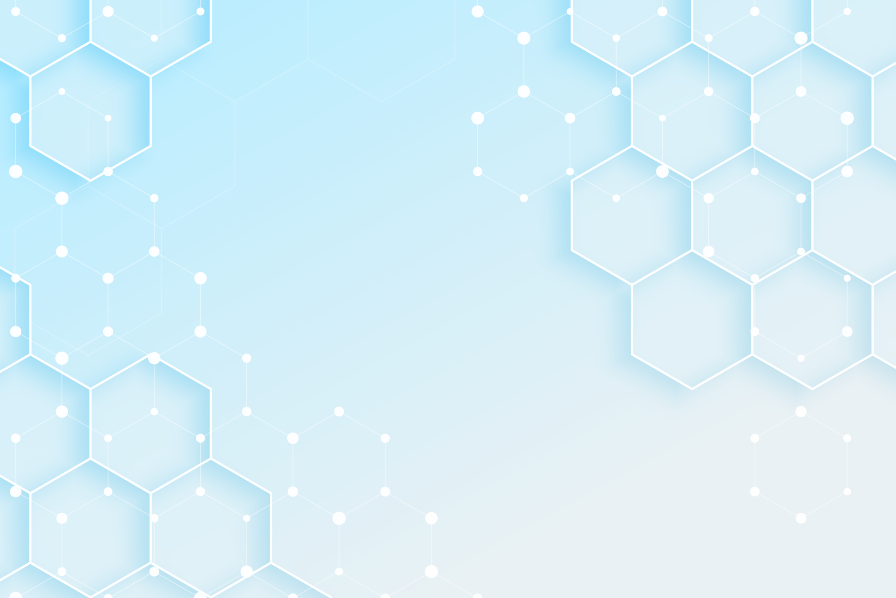
Write a Shadertoy shader that draws this background.

```glsl
const float TILE = 0.2012;   // width of a raised hexagon
const float CELL = 0.1545;   // width of a molecule ring

float hash(vec2 p) {
    return fract(sin(dot(p, vec2(12.9898, 78.233))) * 43758.5453);
}

// Signed distance to a pointy-top hexagon with the given apothem
float hexagon(vec2 p, float apothem) {
    const vec3 k = vec3(-0.866, 0.5, 0.577);
    p = abs(p.yx);
    p -= 2.0 * min(dot(k.xy, p), 0.0) * k.xy;
    p -= vec2(clamp(p.x, -k.z * apothem, k.z * apothem), apothem);
    return length(p) * sign(p.y);
}

float stroke(float d, float halfWidth, float px) {
    return 1.0 - smoothstep(halfWidth - 0.5 * px, halfWidth + 0.5 * px, abs(d));
}

// Clusters in the left and right corners of the tile lattice
bool hasTile(int col, int row) {
    int leftEnd[7] = int[7](1, 0, -2, -1, 1, 1, 2);
    bool left = col <= leftEnd[row] && (col >= 0 || row >= 3);
    return left || (col >= 5 && row <= 3);
}

// Clusters of the molecule lattice
bool hasRing(int col, int row) {
    int leftEnd[9] = int[9](1, -1, 0, 0, 1, 1, 3, 3, 4);
    int rightStart[9] = int[9](5, 5, 5, 7, 8, 9, 8, 9, 9);
    return col <= leftEnd[row] || (col >= rightStart[row] && col <= 8 - row % 2);
}

// x: shadow outside, y: shade inside, z: fill, w: outline
vec4 raisedTiles(vec2 p, float px) {
    vec4 layers = vec4(0.0);
    for (int row = 0; row < 7; row++)
    for (int col = -1; col < 8; col++) {
        if (!hasTile(col, row)) continue;
        vec2 grid = vec2(float(col) + 0.5 * float(row % 2), float(row) * 0.866);
        vec2 q = p - vec2(0.0508, 0.0117) - TILE * grid;
        float d = hexagon(q, 0.5 * TILE);
        float shiftedD = hexagon(q - vec2(-0.027, 0.014), 0.5 * TILE);
        float fill = 1.0 - smoothstep(-0.5 * px, 0.5 * px, d);
        float outerShade = 1.0 - smoothstep(-0.035, 0.055, shiftedD);
        float innerShade = smoothstep(-0.06, 0.035, shiftedD);
        layers = max(layers, vec4(outerShade * outerShade, fill * innerShade * innerShade,
                                  fill, stroke(d, 0.0019, px)));
    }
    return layers;
}

// x: ring lines, y: dots
vec2 molecules(vec2 p, float px) {
    vec2 ink = vec2(0.0);
    for (int row = 0; row < 9; row++)
    for (int col = 0; col < 9; col++) {
        if (!hasRing(col, row)) continue;
        vec2 id = vec2(float(2 * col + row % 2), float(3 * (row - 2)));
        vec2 unit = CELL * vec2(0.5, 0.2887);
        vec2 q = p - vec2(0.1035, 0.2422) - id * unit;
        if (length(q) > 0.75 * CELL) continue;
        ink.x = max(ink.x, stroke(hexagon(q, 0.5 * CELL), 0.0007, px));
        for (int corner = 0; corner < 6; corner++) {
            float a = radians(60.0 * float(corner) + 30.0);
            vec2 vertex = round(vec2(cos(a) / 0.866, 2.0 * sin(a)));
            float radius = mix(0.0055, 0.0112, hash(id + vertex));
            float d = length(q - vertex * unit) - radius;
            ink.y = max(ink.y, 1.0 - smoothstep(-0.5 * px, 0.5 * px, d));
        }
    }
    return ink;
}

// Large, barely visible outlines at the upper left
float ghostOutlines(vec2 p, float px) {
    float ink = 0.0;
    for (int n = 0; n < 4; n++) {
        float row = float(max(n - 1, 0));
        vec2 center = vec2(0.3926 - 0.1226 * row, 0.0283 + 0.2123 * row);
        if (n == 0) center.x += 0.2452;
        ink = max(ink, stroke(hexagon(p - center, 0.1226), 0.001, px));
    }
    return ink;
}

void mainImage(out vec4 fragColor, in vec2 fragCoord) {
    float px = 1.0 / iResolution.y;
    vec2 p = vec2(fragCoord.x, iResolution.y - fragCoord.y) * px;

    // Slanted sky gradient
    float t = clamp((dot(p, vec2(0.48, 0.88)) - 0.14) / 1.1, 0.0, 1.0);
    vec3 color = mix(vec3(0.725, 0.93, 1.0), vec3(0.915, 0.945, 0.957), t);
    vec3 shadow = mix(vec3(0.4, 0.82, 0.98), vec3(0.68, 0.85, 0.91), t);

    color = mix(color, vec3(1.0), 0.2 * ghostOutlines(p, px));

    // Raised tiles with soft shadows
    vec4 tile = raisedTiles(p, px);
    color = mix(color, shadow, 0.55 * tile.x * (1.0 - tile.z));
    color = mix(color, vec3(0.89, 0.95, 0.973), 0.45 * tile.z);
    color = mix(color, shadow, 0.6 * tile.y);

    // Molecule rings, dots and bright tile edges
    vec2 molecule = molecules(p, px);
    color = mix(color, vec3(1.0), 0.45 * molecule.x);
    color = mix(color, vec3(1.0), max(0.97 * tile.w, 0.95 * molecule.y));
    fragColor = vec4(color, 1.0);
}
```
